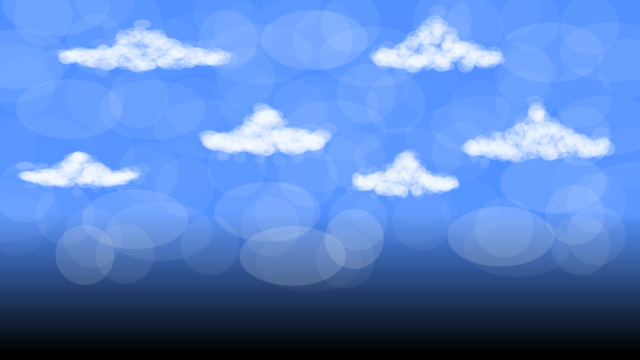
Reproduce this background procedurally as a Shadertoy shader.

```glsl
const vec3 SKY_BLUE = vec3(0.32, 0.57, 1.0);
const vec3 PUFF_WHITE = vec3(0.97, 0.985, 1.0);
const vec2 WIDE = vec2(0.148, 0.083);
const vec2 ROUND = vec2(0.082, 0.083);

vec2 hash2(vec2 seed) {
    vec3 h = fract(seed.xyx * vec3(0.1031, 0.1030, 0.0973));
    h += dot(h, h.yzx + 33.33);
    return fract((h.xx + h.yz) * h.zy);
}

float ellipseMask(vec2 p, vec2 center, vec2 radius, float soft) {
    float d = (length((p - center) / radius) - 1.0) * min(radius.x, radius.y);
    return 1.0 - smoothstep(-soft, soft, d);
}

vec3 bubble(vec3 color, vec2 p, vec2 center, vec2 radius, float alpha, float soft) {
    return mix(color, vec3(1.0), alpha * ellipseMask(p, center, radius, soft));
}

// Jittered grid of faint overlapping discs above the dark horizon
vec3 bubbleField(vec3 color, vec2 p, vec2 grid, vec2 radius, float alpha, float seed, float soft) {
    for (float row = 0.0; row < grid.y; row++) {
        for (float col = 0.0; col < grid.x; col++) {
            vec2 cell = vec2(col, row);
            vec2 jitter = hash2(cell + seed);
            vec2 center = vec2(0.0, 0.27) + (cell + jitter) / grid * vec2(1.78, 0.75);
            float strength = alpha * (0.4 + 1.2 * hash2(cell + seed + 17.0).x);
            color = bubble(color, p, center, radius, strength, soft);
        }
    }
    return color;
}

// Heap of small puffs: flat base, concave slopes and a central peak
vec3 cloud(vec3 color, vec2 p, vec2 base, vec2 size, vec2 puffRadius, float seed, float soft) {
    vec2 offset = p - base;
    if (abs(offset.x) > size.x + 0.08 || offset.y < -0.08 || offset.y > size.y + 0.08) return color;
    for (int i = 0; i < 160; i++) {
        vec2 place = hash2(vec2(float(i), seed));
        vec2 shape = hash2(vec2(float(i) + 171.0, seed));
        bool loose = i % 4 == 0;
        // Evenly spread columns, denser toward the peak
        float spread = 2.0 * fract(float(i) * 0.618 + seed * 0.37) - 1.0;
        float t = spread * (0.5 + 0.5 * abs(spread));
        float slope = 0.16 + 0.84 * pow(1.0 - abs(t), 1.9);
        vec2 center = base + size * vec2(t, slope * pow(place.y, 1.15));
        center.y += 0.02 * t * t;
        if (loose) center += (shape.yx - 0.5) * vec2(0.07, 0.06);
        vec2 radius = puffRadius * (0.65 + 0.6 * shape);
        float alpha = loose ? 0.11 : 0.26;
        color = mix(color, PUFF_WHITE, alpha * ellipseMask(p, center, radius, soft));
    }
    return color;
}

void mainImage(out vec4 fragColor, in vec2 fragCoord) {
    vec2 p = fragCoord / iResolution.y;
    float soft = 0.8 / iResolution.y;

    // Sky fading to black
    vec3 color = SKY_BLUE * clamp((p.y - 0.025) / 0.385, 0.0, 1.0);

    // Scattered haze
    color = bubbleField(color, p, vec2(11.0, 6.0), ROUND, 0.055, 3.0, soft);
    color = bubbleField(color, p, vec2(6.0, 4.0), WIDE, 0.05, 41.0, soft);

    // Brighter wide discs
    color = bubble(color, p, vec2(0.873, 0.889), WIDE, 0.12, soft);
    color = bubble(color, p, vec2(0.720, 0.850), WIDE, 0.07, soft);
    color = bubble(color, p, vec2(1.530, 0.854), WIDE, 0.10, soft);
    color = bubble(color, p, vec2(0.155, 0.984), WIDE, 0.10, soft);
    color = bubble(color, p, vec2(0.192, 0.697), WIDE, 0.10, soft);
    color = bubble(color, p, vec2(0.928, 0.637), WIDE, 0.07, soft);
    color = bubble(color, p, vec2(1.537, 0.491), WIDE, 0.12, soft);
    color = bubble(color, p, vec2(0.375, 0.391), WIDE, 0.12, soft);
    color = bubble(color, p, vec2(0.743, 0.412), WIDE, 0.12, soft);
    color = bubble(color, p, vec2(0.813, 0.289), WIDE, 0.15, soft);
    color = bubble(color, p, vec2(1.391, 0.343), WIDE, 0.15, soft);

    // Brighter round discs
    color = bubble(color, p, vec2(0.236, 0.292), ROUND, 0.13, soft);
    color = bubble(color, p, vec2(0.984, 0.336), ROUND, 0.15, soft);
    color = bubble(color, p, vec2(1.597, 0.403), ROUND, 0.10, soft);
    color = bubble(color, p, vec2(1.100, 0.711), ROUND, 0.08, soft);

    // Clouds
    color = cloud(color, p, vec2(0.398, 0.815), vec2(0.225, 0.125), vec2(0.025, 0.015), 11.0, soft);
    color = cloud(color, p, vec2(1.210, 0.812), vec2(0.170, 0.155), vec2(0.021, 0.016), 23.0, soft);
    color = cloud(color, p, vec2(0.736, 0.580), vec2(0.160, 0.140), vec2(0.025, 0.017), 37.0, soft);
    color = cloud(color, p, vec2(0.220, 0.488), vec2(0.150, 0.090), vec2(0.021, 0.014), 53.0, soft);
    color = cloud(color, p, vec2(1.127, 0.467), vec2(0.138, 0.105), vec2(0.018, 0.015), 71.0, soft);
    color = cloud(color, p, vec2(1.493, 0.565), vec2(0.195, 0.135), vec2(0.020, 0.019), 89.0, soft);

    fragColor = vec4(color, 1.0);
}
```
